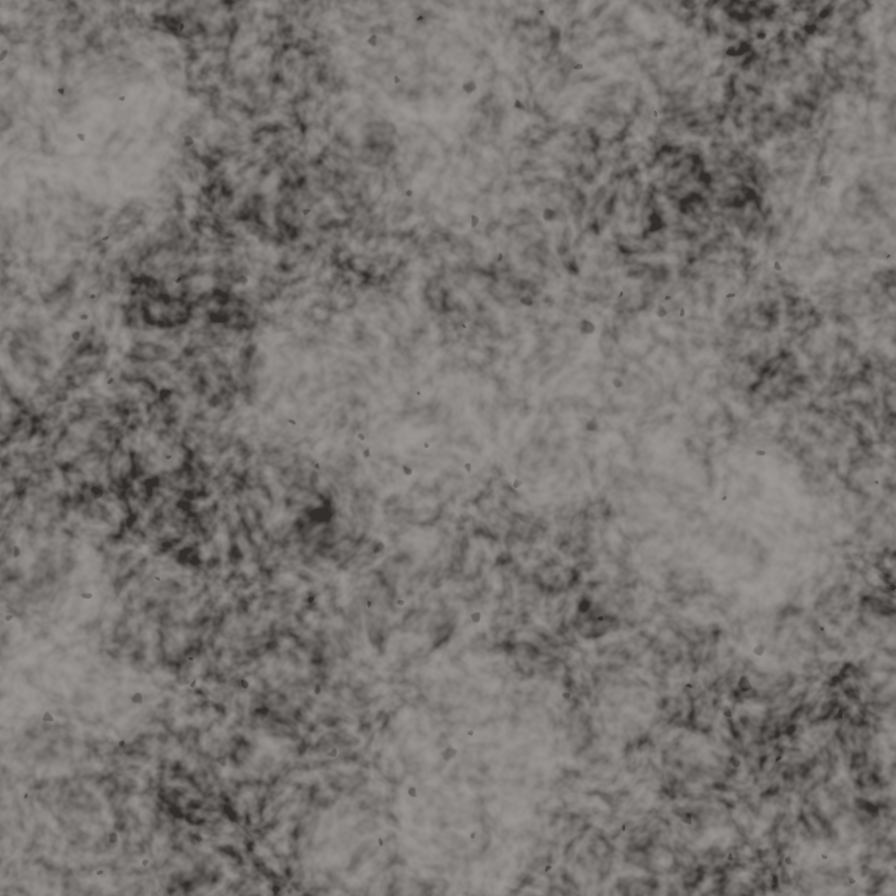
This texture is drawn by a Shadertoy shader. Its source:

```glsl
// Weathered grey concrete: broad cloudy stains, mottling and fine grain are
// summed as normalised noise, skewed towards the darks, then dotted with
// small irregular pits. Tone is measured in standard deviations from the mean.

const vec3  MEAN_COLOR     = vec3(0.478, 0.464, 0.452);
const float CONTRAST       = 0.067;  // colour change per unit of tone
const float DARK_SKEW      = 0.13;

const float CLOUD_SCALE    = 3.4;
const float CLOUD_AMOUNT   = 0.62;
const float BLOTCH_SCALE   = 13.0;
const float BLOTCH_AMOUNT  = 0.85;
const float MOTTLE_SCALE   = 27.0;
const float MOTTLE_AMOUNT  = 0.50;
const float GRAIN_SCALE    = 74.0;
const float GRAIN_AMOUNT   = 0.46;

const float PIT_SCALE      = 24.0;   // pit cells across the canvas
const float PIT_CHANCE     = 0.17;
const float PIT_MIN_RADIUS = 0.07;   // in cells
const float PIT_MAX_RADIUS = 0.19;
const float PIT_DEPTH      = 2.1;

const float NOISE_DEVIATION = 0.215; // of one octave of gradient noise
const float TAU = 6.2831853;

// Integer hash giving two values in 0..1
vec2 hash2(vec2 cell, uint seed) {
    uvec2 h = uvec2(ivec2(cell)) * uvec2(1597u, 7919u) + seed * 3761u;
    h.x = (h.x ^ (h.y << 11)) * 73939u;
    h.y = (h.y ^ (h.x >> 7)) * 91493u;
    h ^= h >> 15;
    h *= 48271u;
    h.x += h.y * 69621u;
    h ^= h >> 13;
    h.y += h.x * 40503u;
    h ^= h >> 16;
    return vec2(h & 65535u) / 65535.0;
}

float cornerSlope(vec2 cell, vec2 offset, uint seed) {
    float angle = TAU * hash2(cell, seed).x;
    return dot(vec2(cos(angle), sin(angle)), offset);
}

float gradientNoise(vec2 p, uint seed) {
    vec2 i = floor(p), f = p - i;
    vec2 u = f * f * f * (f * (f * 6.0 - 15.0) + 10.0);
    vec2 e = vec2(1.0, 0.0);
    float low  = mix(cornerSlope(i, f, seed), cornerSlope(i + e, f - e, seed), u.x);
    float high = mix(cornerSlope(i + e.yx, f - e.yx, seed),
                     cornerSlope(i + e.xx, f - e.xx, seed), u.x);
    return mix(low, high, u.y);
}

// Layered noise scaled to unit deviation
float fractalNoise(vec2 p, int octaves, float gain, uint seed) {
    mat2 turn = mat2(1.62, 1.22, -1.22, 1.62);
    float sum = 0.0, power = 0.0, amplitude = 1.0;
    for (int i = 0; i < octaves; i++) {
        sum += amplitude * gradientNoise(p, seed + uint(i));
        power += amplitude * amplitude;
        amplitude *= gain;
        p = turn * p + 5.3;
    }
    return sum / (NOISE_DEVIATION * sqrt(power));
}

// Coverage of small dark holes, one possible hole per cell
float pits(vec2 p) {
    vec2 q = p * PIT_SCALE;
    vec2 wobble = vec2(gradientNoise(q * 3.5, 60u), gradientNoise(q * 3.5, 61u));
    q += 0.14 * wobble;
    vec2 home = floor(q);
    float cover = 0.0;
    for (int y = -1; y <= 1; y++)
    for (int x = -1; x <= 1; x++) {
        vec2 cell = home + vec2(x, y);
        vec2 traits = hash2(cell, 71u);
        vec2 toCenter = q - cell - hash2(cell, 72u);
        float radius = mix(PIT_MIN_RADIUS, PIT_MAX_RADIUS, traits.y * traits.y);
        float hole = 1.0 - smoothstep(0.45 * radius, 1.35 * radius, length(toCenter));
        cover = max(cover, hole * step(traits.x, PIT_CHANCE));
    }
    return cover;
}

void mainImage(out vec4 fragColor, in vec2 fragCoord) {
    vec2 p = fragCoord / iResolution.y;

    // Broad stains with ragged borders
    vec2 warp = vec2(fractalNoise(p * 9.0, 2, 0.6, 1u), fractalNoise(p * 9.0, 2, 0.6, 5u));
    float cloud = fractalNoise(p * CLOUD_SCALE + 0.06 * warp + 2.7, 4, 0.6, 10u);

    // Dark blotches gather inside the stains
    float blotch = fractalNoise(p * BLOTCH_SCALE + 0.1 * warp, 3, 0.6, 20u);
    blotch = smoothstep(0.8, 2.6, blotch - 0.5 * cloud);

    // Mottling and grain, rougher where the surface is dark
    float mottle = fractalNoise(p * MOTTLE_SCALE + 0.15 * warp, 2, 0.85, 30u);
    float grain = fractalNoise(p * GRAIN_SCALE + 0.2 * warp, 2, 0.45, 40u);
    float roughness = clamp(1.0 - 0.16 * cloud, 0.7, 1.4);

    float tone = CLOUD_AMOUNT * cloud - BLOTCH_AMOUNT * blotch
               + roughness * (MOTTLE_AMOUNT * mottle + GRAIN_AMOUNT * grain);
    tone -= DARK_SKEW * (tone * tone - 1.0);
    tone -= PIT_DEPTH * pits(p);

    vec3 color = MEAN_COLOR + CONTRAST * max(tone, -4.2);
    fragColor = vec4(clamp(color, 0.0, 1.0), 1.0);
}
```
